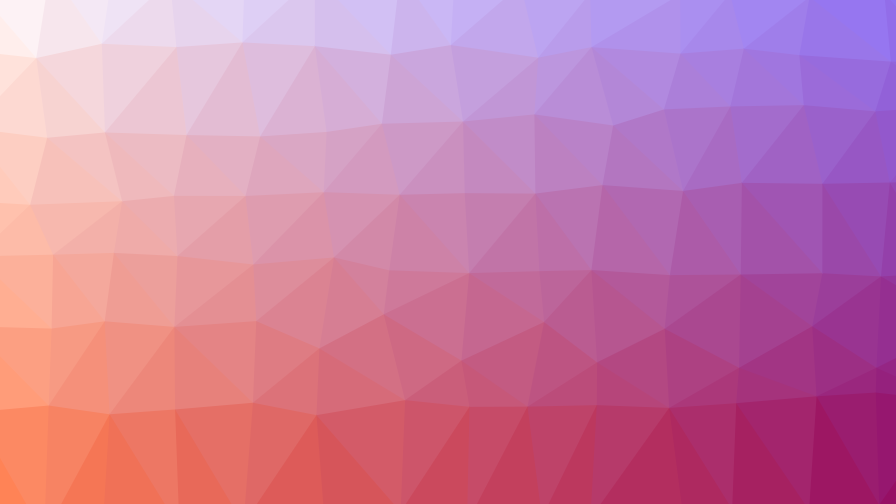
A WebGL 2 fragment shader for this background:

```glsl
#version 300 es
precision highp float;
// Low-poly backdrop: a jittered triangle mesh with flat facets over a four-corner gradient.

uniform vec2 u_resolution;
out vec4 outColor;

// Corner colours of the gradient
const vec3 TOP_LEFT     = vec3(1.00, 0.96, 0.96);
const vec3 TOP_RIGHT    = vec3(0.57, 0.46, 0.96);
const vec3 BOTTOM_LEFT  = vec3(1.00, 0.50, 0.32);
const vec3 BOTTOM_RIGHT = vec3(0.59, 0.03, 0.35);

// Mesh layout, in units of the canvas height
const vec2  ORIGIN  = vec2(0.083, 0.192);
const vec2  SPACING = vec2(0.139, 0.141);
const vec2  JITTER  = vec2(0.026, 0.017);
const float MID_X   = 0.889;
const float TILT    = 0.029;   // slope of the rows
const float ZIGZAG  = 0.035;   // height of the peaks along row 1
const float BOTTOM_DROP = 0.08; // pushes the lowest row past the canvas
const float PI = 3.14159265;

vec2 hash2(vec2 p) {
    vec3 q = fract(p.xyx * vec3(0.1031, 0.1030, 0.0973));
    q += dot(q, q.yzx + 33.33);
    return fract((q.xx + q.yz) * q.zy);
}

float cross2(vec2 a, vec2 b) {
    return a.x * b.y - a.y * b.x;
}

// Mesh vertex for a column and row index
vec2 meshVertex(vec2 id) {
    vec2 v = ORIGIN + id * SPACING;
    v.y += TILT * (v.x - MID_X) * cos(1.4 * (id.y - 3.75));
    float peakRow = 1.0 - step(0.5, abs(id.y - 1.0));
    v.y -= ZIGZAG * cos(PI * id.x) * peakRow * smoothstep(2.0, 5.0, id.x);
    v.y -= BOTTOM_DROP * step(id.y, -0.5);
    return v + JITTER * (2.0 * hash2(id + 17.0) - 1.0);
}

vec3 gradient(vec2 uv) {
    uv = clamp(uv, 0.0, 1.0);
    return mix(mix(BOTTOM_LEFT, BOTTOM_RIGHT, uv.x),
               mix(TOP_LEFT, TOP_RIGHT, uv.x), uv.y);
}

// Signed distance to the line a-b, negative on its left
float edgeDistance(vec2 p, vec2 a, vec2 b) {
    return -cross2(normalize(b - a), p - a);
}

// Facet colour in rgb, weighted by its coverage in alpha
vec4 facet(vec2 p, vec2 a, vec2 b, vec2 c, vec2 canvas, float pixel) {
    float d = max(edgeDistance(p, a, b),
              max(edgeDistance(p, b, c), edgeDistance(p, c, a)));
    float coverage = clamp(0.5 - d / pixel, 0.0, 1.0);
    return vec4(gradient((a + b + c) / 3.0 / canvas), 1.0) * coverage;
}

// True when the diagonal a-c meets the Delaunay condition
bool splitsAlongAC(vec2 a, vec2 b, vec2 c, vec2 d) {
    return cross2(c - b, a - b) * dot(a - d, c - d)
         + dot(c - b, a - b) * cross2(a - d, c - d) >= 0.0;
}

void main() {
    vec2 p = gl_FragCoord.xy / u_resolution.y;
    vec2 canvas = vec2(u_resolution.x / u_resolution.y, 1.0);
    float pixel = 1.0 / u_resolution.y;
    vec2 cell = floor((p - ORIGIN) / SPACING);

    // Blend the facets of the nearby quads by coverage
    vec4 sum = vec4(gradient(p / canvas), 1.0) * 1e-4;
    for (int j = -1; j <= 1; j++) {
        for (int i = -1; i <= 1; i++) {
            vec2 id = cell + vec2(i, j);
            vec2 a = meshVertex(id);
            vec2 b = meshVertex(id + vec2(1, 0));
            vec2 c = meshVertex(id + vec2(1, 1));
            vec2 d = meshVertex(id + vec2(0, 1));
            if (splitsAlongAC(a, b, c, d)) {
                sum += facet(p, a, b, c, canvas, pixel);
                sum += facet(p, a, c, d, canvas, pixel);
            } else {
                sum += facet(p, a, b, d, canvas, pixel);
                sum += facet(p, b, c, d, canvas, pixel);
            }
        }
    }
    outColor = vec4(sum.rgb / sum.a, 1.0);
}
```
